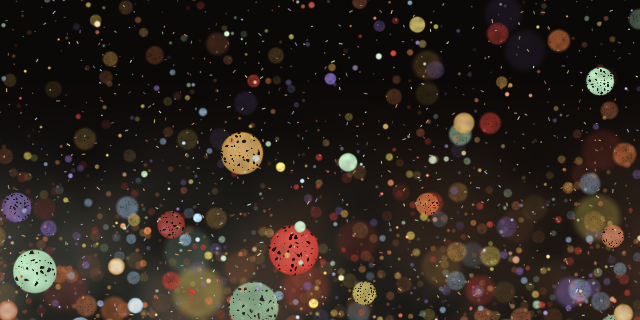
Write a WebGL 2 fragment shader that draws this background.

```glsl
#version 300 es
precision highp float;
uniform vec2 u_resolution;
out vec4 fragColor;

// Lengths are in canvas heights; share is the part of cells filled
struct DiscLayer {
    float cell, minRadius, maxRadius, share, topShare;
    float opacity, blur, core, pitting, paleBias;
};
const DiscLayer GHOSTS = DiscLayer(0.16, 0.035, 0.080, 0.60, 0.12, 0.42, 0.22, 0.0, 0.0, 0.6);
const DiscLayer FAINT = DiscLayer(0.07, 0.012, 0.036, 0.70, 0.14, 0.60, 0.18, 0.0, 0.3, 0.7);
const DiscLayer MOTES = DiscLayer(0.035, 0.004, 0.013, 0.65, 0.12, 0.75, 0.35, 0.0, 0.0, 0.8);
const DiscLayer FLAKES = DiscLayer(0.22, 0.035, 0.086, 0.58, 0.08, 2.20, 0.05, 0.2, 0.85, 1.5);
const DiscLayer LAMPS = DiscLayer(0.14, 0.009, 0.033, 0.38, 0.12, 2.80, 0.12, 0.8, 0.0, 1.5);
const DiscLayer DOTS = DiscLayer(0.06, 0.003, 0.009, 0.36, 0.17, 2.00, 0.35, 0.6, 0.0, 1.2);

const vec3 NIGHT = vec3(0.045, 0.035, 0.030);
const vec3 COOL_HAZE = vec3(0.28, 0.29, 0.26);
const vec3 WARM_HAZE = vec3(0.33, 0.24, 0.18);
const vec3 WHITE = vec3(1.0, 0.99, 0.95);
// From pale to deep
const vec3 PALETTE[8] = vec3[8](
    vec3(0.66, 0.84, 0.68), vec3(0.68, 0.84, 0.98), vec3(0.95, 0.86, 0.38), vec3(0.88, 0.48, 0.26),
    vec3(0.50, 0.40, 0.72), vec3(0.78, 0.24, 0.20), vec3(0.72, 0.54, 0.26), vec3(0.66, 0.38, 0.24));
const float PIT_GRID = 4.4;
const float SPARK_CELL = 0.05;
const float SPARK_SHARE = 0.5;
const float SPARK_WIDTH = 0.0017;

vec3 hash3(vec2 cell, float seed) {
    uvec3 v = uvec3(ivec3(vec3(cell, seed))) * 1664525u + 1013904223u;
    v.x += v.y * v.z; v.y += v.z * v.x; v.z += v.x * v.y;
    v ^= v >> 16u;
    v.x += v.y * v.z; v.y += v.z * v.x; v.z += v.x * v.y;
    return vec3(v >> 16u) / 65535.0;
}

float noise(vec2 p) {
    vec2 i = floor(p), f = smoothstep(0.0, 1.0, fract(p)), e = vec2(1.0, 0.0);
    return mix(mix(hash3(i, 1.0).x, hash3(i + e, 1.0).x, f.x),
               mix(hash3(i + e.yx, 1.0).x, hash3(i + 1.0, 1.0).x, f.x), f.y);
}

vec3 pickTint(float h, float paleBias) {
    return PALETTE[min(int(pow(h, paleBias) * 8.0), 7)];
}

// Ragged holes of uneven size, 1 inside a hole
float pits(vec2 q, float seed) {
    vec2 g = q * PIT_GRID + seed;
    g += 0.9 * (vec2(noise(g * 0.9), noise(g * 0.9 + 31.0)) - 0.5);
    vec3 h = hash3(floor(g), seed);
    float radius = mix(-0.12, 0.36, h.z);
    float d = length(fract(g) - mix(vec2(0.25), vec2(0.75), h.xy));
    return 1.0 - smoothstep(radius - 0.1, radius + 0.1, d);
}

vec3 addDiscs(vec3 color, vec2 p, DiscLayer layer, float seed) {
    vec2 home = floor(p / layer.cell);
    for (int k = 0; k < 9; k++) {
        vec2 id = home + vec2(k % 3 - 1, k / 3 - 1);
        vec3 place = hash3(id, seed), look = hash3(id, seed + 50.0);
        vec2 center = (id + place.xy) * layer.cell;
        float share = mix(layer.share, layer.topShare, smoothstep(0.1, 0.75, center.y));
        if (place.z > share) continue;

        float radius = mix(layer.minRadius, layer.maxRadius, pow(look.x, 1.7));
        vec2 q = (p - center) / radius;
        float d = length(q);
        float soft = max(layer.blur, 1.0 / (radius * u_resolution.y));
        float mask = 1.0 - smoothstep(1.0 - soft, 1.0 + soft, d);
        if (mask <= 0.0) continue;

        // Mottled tint with a paler core and dark holes
        float variant = floor(look.x * 900.0);
        vec3 tint = pickTint(look.y, layer.paleBias) * mix(0.85, 1.15, noise(q * 2.0 + variant));
        float core = layer.core * fract(look.z * 7.0) * (1.0 - smoothstep(0.5, 1.1, d));
        tint = mix(tint, WHITE, core);
        if (layer.pitting > 0.0) tint *= 1.0 - layer.pitting * pits(q, variant);
        color = mix(color, tint, mask * min(1.0, layer.opacity * mix(0.25, 1.0, look.z * look.z)));
    }
    return color;
}

// Short bright glints in random directions
vec3 addSparks(vec3 color, vec2 p, float seed) {
    vec2 id = floor(p / SPARK_CELL);
    vec3 place = hash3(id, seed), look = hash3(id, seed + 50.0);
    vec2 q = p - (id + mix(vec2(0.2), vec2(0.8), place.xy)) * SPARK_CELL;
    vec2 axis = vec2(cos(look.x * 6.2832), sin(look.x * 6.2832));
    float reach = mix(0.0003, 0.0045, look.z * look.z);
    float d = length(q - axis * clamp(dot(q, axis), -reach, reach));
    float soft = 0.7 / u_resolution.y;
    float mask = 1.0 - smoothstep(SPARK_WIDTH - soft, SPARK_WIDTH + soft, d);
    vec3 tint = mix(pickTint(look.y, 1.0), WHITE, 0.3);
    float shine = mix(0.25, 1.0, fract(look.z * 5.0));
    return mix(color, tint, mask * shine * step(place.z, SPARK_SHARE));
}

void main() {
    vec2 p = gl_FragCoord.xy / u_resolution.y;
    float across = gl_FragCoord.x / u_resolution.x;

    // Haze rising from the bottom
    float cloud = 0.6 * noise(p * 3.5) + 0.28 * noise(p * 8.0 + 9.0) + 0.12 * noise(p * 19.0);
    vec3 hazeTint = mix(COOL_HAZE, WARM_HAZE, smoothstep(0.2, 0.8, across + cloud - 0.45));
    float haze = (1.0 - smoothstep(0.0, 0.75, p.y)) * mix(0.1, 1.25, cloud);
    vec3 color = mix(NIGHT, hazeTint, haze);

    // Far to near
    color = addDiscs(color, p, GHOSTS, 11.0);
    color = addDiscs(color, p, FAINT, 12.0);
    color = addDiscs(color, p, MOTES, 13.0);
    color = addDiscs(color, p, FLAKES, 14.0);
    color = addDiscs(color, p, LAMPS, 15.0);
    color = addDiscs(color, p, DOTS, 16.0);
    color = addSparks(color, p, 17.0);
    color = addSparks(color, p + 0.37, 18.0);
    fragColor = vec4(color, 1.0);
}
```
